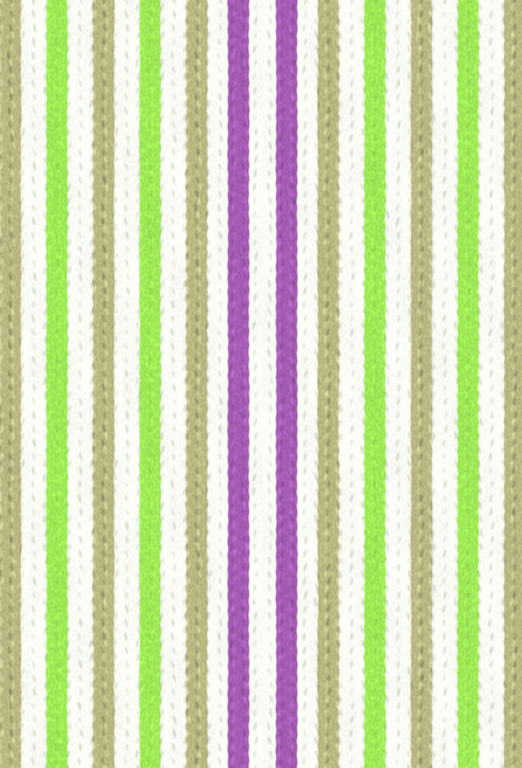
This pattern is drawn by a Shadertoy shader. Its source:

```glsl
// Woven vertical stripes: olive and green alternate outward from a purple pair on white.
// Stripes come from mirrored, repeated distances; staggered slanted stitches, cellular
// fibre grain and layered sines give the yarn its knit relief and uneven edges.

const vec3 WHITE  = vec3(0.985, 0.992, 0.965);
const vec3 OLIVE  = vec3(0.735, 0.730, 0.515);
const vec3 GREEN  = vec3(0.630, 0.925, 0.340);
const vec3 PURPLE = vec3(0.655, 0.365, 0.715);

// Lengths are fractions of the canvas width.
const float AXIS         = 0.503;   // mirror line of the stripes
const float PURPLE_AT    = 0.0462;  // purple distance from the axis
const float FIRST_AT     = 0.1260;  // innermost olive distance
const float PITCH        = 0.0893;  // spacing of olive and green
const float LAST_STRIPE  = 4.0;
const float HALF_WIDTH   = 0.0202;
const float EDGE_BLUR    = 0.0022;
const float EDGE_WOBBLE  = 0.0010;
const float COLUMNS      = 4.0;     // stitch columns per pitch
const float STITCH_H     = 0.0265;
const float STITCH_SLANT = 0.22;
const float FIBRE_SIZE   = 0.0065;
const float TAU          = 6.2831853;

vec2 hash2(vec2 p) {
    vec3 q = fract(p.xyx * vec3(0.1031, 0.1030, 0.0973));
    q += dot(q, q.yzx + 33.33);
    return fract((q.xx + q.yz) * q.zy);
}

// Distance to the nearest jittered cell point.
float cellular(vec2 p) {
    vec2 cell = floor(p), f = p - cell;
    float nearest = 2.0;
    for (int j = -1; j <= 1; j++)
        for (int i = -1; i <= 1; i++) {
            vec2 o = vec2(i, j);
            nearest = min(nearest, length(o + hash2(cell + o + 50.0) - f));
        }
    return nearest;
}

// Slow sideways and tonal drift along the yarn.
float drift(float y, float seed) {
    return 0.6 * sin(y * 23.0 + seed) + 0.4 * sin(y * 61.0 + seed * 2.7);
}

float stripe(float offset, float aa) {
    return 1.0 - smoothstep(-aa, aa, abs(offset) - HALF_WIDTH);
}

// Elongated slanted mark inside one stitch, with its own length and strength.
float stitchMark(vec2 p, vec2 shift) {
    p.y += shift.y;
    float column = floor(p.x);
    float lean = mod(column, 2.0) * 2.0 - 1.0;
    p.y += 0.5 * mod(column, 2.0);
    vec2 cell = floor(p);
    vec2 rnd = hash2(cell + 80.0);
    vec2 f = p - cell - 0.5;
    f.x += shift.x + lean * STITCH_SLANT * f.y + (rnd.x - 0.5) * 0.16;
    float d = length(f / vec2(0.22, 0.34 + 0.12 * rnd.y));
    return (1.0 - smoothstep(0.25, 1.0, d)) * mix(0.45, 1.0, rnd.y);
}

void mainImage(out vec4 fragColor, in vec2 fragCoord) {
    vec2 uv = fragCoord / iResolution.x;
    float aa = max(EDGE_BLUR, 1.0 / iResolution.x);
    float x = uv.x - AXIS;
    float side = x < 0.0 ? -1.0 : 1.0;

    // Edges swell with each stitch and wander slowly.
    float seed = floor(x / (0.5 * PITCH)) * 1.9;
    float wobble = 0.6 * sin(uv.y * TAU / STITCH_H + seed) + 0.6 * drift(uv.y, seed);
    float d = abs(x) + EDGE_WOBBLE * wobble;

    // Repeating outer stripes, then the central pair.
    float k = clamp(round((d - FIRST_AT) / PITCH), 0.0, LAST_STRIPE);
    float isGreen = mod(k, 2.0);
    float outer = stripe(d - FIRST_AT - k * PITCH, aa);
    float inner = stripe(d - PURPLE_AT, aa);
    vec3 color = mix(WHITE, mix(OLIVE, GREEN, isGreen), outer);
    color = mix(color, PURPLE, inner);

    // Stitch gaps and highlights, with relief strength set by the yarn.
    vec2 knit = vec2((abs(x) - FIRST_AT) / PITCH * COLUMNS + 0.5, uv.y / STITCH_H);
    knit.x += side * 20.0 + 0.06 * drift(uv.y, side);
    float gap = stitchMark(knit, vec2(0.0));
    float sheen = stitchMark(knit, vec2(0.20, 0.48));
    float relief = mix(0.13, mix(0.21, 0.07, isGreen), outer);
    relief = mix(relief, 0.13, inner);
    float yarn = max(outer, inner);
    color *= 1.0 - relief * gap * mix(vec3(1.0, 0.85, 1.05), vec3(1.0), yarn);
    color += yarn * relief * 0.55 * sheen;

    // Fibre grain and broad unevenness.
    float grain = cellular(uv / (FIBRE_SIZE * vec2(0.8, 1.3))) - 0.5;
    float tone = 0.012 * drift(uv.y * 0.7, seed + 4.0);
    color *= 1.0 + mix(0.05, 0.13, yarn) * grain + tone;

    fragColor = vec4(clamp(color, 0.0, 1.0), 1.0);
}
```
